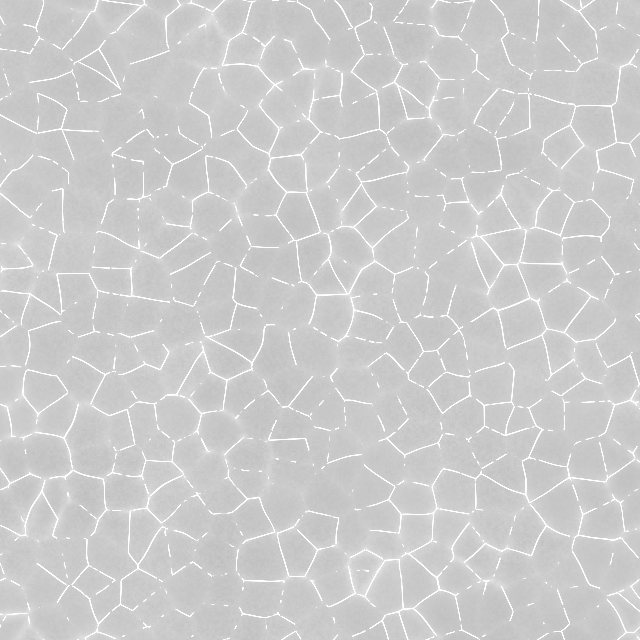
Give the GLSL for this texture, as a WebGL 1 fragment shader.

```glsl
precision highp float;

uniform vec2 u_resolution;

const float CELLS = 19.0;
const float LINE_HALF_WIDTH = 0.00108;
const vec3 STONE_GREY = vec3(0.773);
const vec3 VEIN_WHITE = vec3(1.0);

float hash(vec2 p) {
  vec3 q = fract(p.xyx * 0.1031);
  q += dot(q, q.yzx + 33.33);
  return fract((q.x + q.y) * q.z);
}

vec2 hash2(vec2 p) {
  return vec2(hash(p + 17.0), hash(p + 91.0));
}

float noise(vec2 p) {
  vec2 cell = floor(p);
  vec2 f = fract(p);
  f = f * f * (3.0 - 2.0 * f);
  float low = mix(hash(cell), hash(cell + vec2(1.0, 0.0)), f.x);
  float high = mix(hash(cell + vec2(0.0, 1.0)), hash(cell + 1.0), f.x);
  return mix(low, high, f.y);
}

float fbm(vec2 p) {
  float sum = 0.0;
  float amplitude = 0.5;
  for (int i = 0; i < 4; i++) {
    sum += amplitude * noise(p);
    p = p * 2.03 + 11.7;
    amplitude *= 0.5;
  }
  return sum / 0.9375;
}

// x: distance to the nearest cell edge, y: random value of that edge,
// z: closeness measure of the nearest junction (0 at the junction)
vec3 cellEdges(vec2 p) {
  vec2 base = floor(p);
  vec2 nearest = vec2(0.0);
  vec2 nearestId = base;
  float f1 = 9.0;
  for (int y = -1; y <= 1; y++) {
    for (int x = -1; x <= 1; x++) {
      vec2 id = base + vec2(float(x), float(y));
      vec2 offset = id + hash2(id) - p;
      float d = length(offset);
      if (d < f1) {
        f1 = d;
        nearest = offset;
        nearestId = id;
      }
    }
  }

  float edge = 9.0;
  float edgeRandom = 0.0;
  float f2 = 9.0;
  float f3 = 9.0;
  for (int y = -2; y <= 2; y++) {
    for (int x = -2; x <= 2; x++) {
      vec2 id = nearestId + vec2(float(x), float(y));
      vec2 offset = id + hash2(id) - p;
      vec2 between = offset - nearest;
      if (dot(between, between) > 0.00001) {
        float d = length(offset);
        f3 = min(f3, max(f2, d));
        f2 = min(f2, d);
        float border = dot(0.5 * (nearest + offset), normalize(between));
        if (border < edge) {
          edge = border;
          edgeRandom = hash(nearestId + id + 250.0);
        }
      }
    }
  }
  return vec3(edge, edgeRandom, f3 - f1);
}

void main() {
  float pixel = 1.0 / min(u_resolution.x, u_resolution.y);
  vec2 uv = gl_FragCoord.xy * pixel;

  // Gently bent cell network
  vec2 bend = vec2(noise(uv * 24.0 + 5.0), noise(uv * 24.0 + 60.0)) - 0.5;
  vec3 net = cellEdges((uv + 0.009 * bend) * CELLS + 30.0);
  float patches = smoothstep(0.45, 0.8, noise(uv * 9.0 + 40.0));

  // Mottled ground with fine grain
  float cloud = fbm(uv * 8.0 + 3.0) - 0.5;
  float grain = 0.5 * (noise(uv * 210.0) + hash(floor(uv * 512.0))) - 0.5;
  float grainAmount = mix(0.02, 0.055, noise(uv * 14.0 + 80.0));
  vec3 color = STONE_GREY + 0.06 * cloud + grainAmount * grain;

  // Soft light along edges and around junctions
  color += 0.02 * exp(-5.0 * net.x);
  color += (0.012 + 0.085 * patches) * exp(-4.5 * net.z);

  // Crisp veins, from solid to dotted
  float strength = 0.7 * net.y + 0.6 * noise(uv * 150.0 + 7.0) + 0.15 * patches;
  float shown = smoothstep(0.6, 0.66, strength);
  float dist = net.x / CELLS;
  float vein = 1.0 - smoothstep(-0.25 * pixel, 0.25 * pixel, dist - LINE_HALF_WIDTH);
  color = mix(color, VEIN_WHITE, vein * shown);

  gl_FragColor = vec4(clamp(color, 0.0, 1.0), 1.0);
}
```
